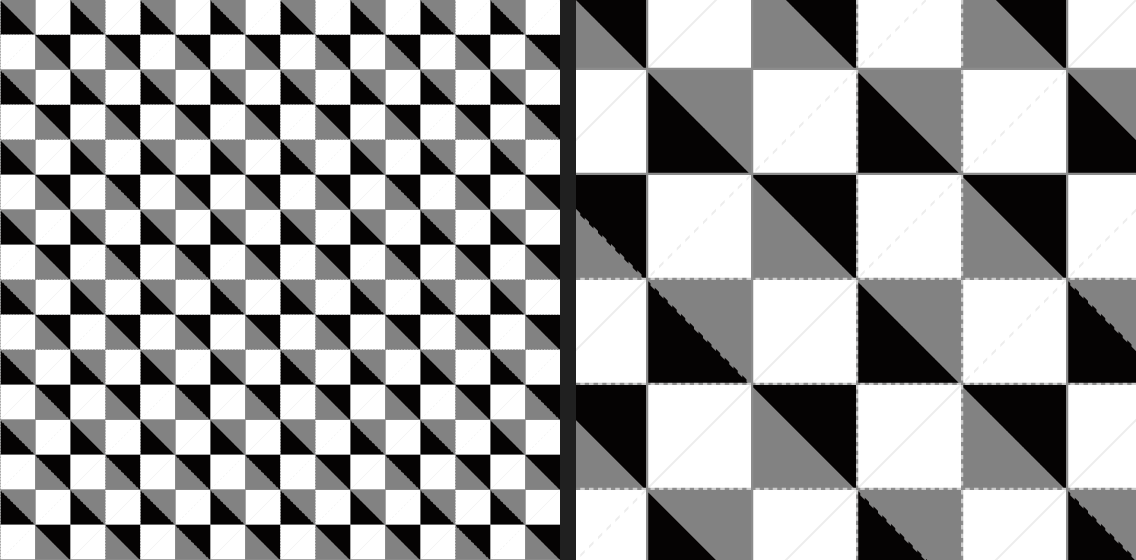
Left: the whole. Right: its middle third, enlarged.
Give the GLSL for this pattern, as a WebGL 1 fragment shader.

```glsl
precision highp float;
// Checkerboard of white squares and squares split diagonally into black and gray, with hairline seams.

uniform vec2 u_resolution;

#define CELLS 16.0          // squares across and down, even so that it tiles
#define SEAM_WIDTH 0.021    // in cells
#define CREASE_WIDTH 0.018  // faint diagonal of the white squares, in cells
#define DOTS 12.0           // dots per cell on broken lines
#define DOTTED_SHARE 0.45   // share of lines that are broken
#define TOOTH 0.014         // roughness of some black-gray diagonals, in cells
#define BLACK vec3(0.02, 0.01, 0.01)
#define GRAY vec3(0.51)
#define WHITE vec3(1.0)
#define SEAM_DARK vec3(0.55)
#define SEAM_LIGHT vec3(0.80)
#define CREASE vec3(0.93)

float hash(vec2 p) {
  vec3 q = fract(p.xyx * vec3(0.1031, 0.1030, 0.0973));
  q += dot(q, q.yzx + 33.33);
  return fract((q.x + q.y) * q.z);
}

// 1 on the dots and 0 in the gaps along a line
float dots(float along) {
  return step(0.5, fract(along * DOTS));
}

vec3 splitSquare(vec2 local, float row, float rough) {
  float tooth = rough * TOOTH * (dots(local.x) - 0.5);
  float upperRight = step(0.0, (local.x + local.y - 1.0) * 0.7071 + tooth);
  float blackAbove = 1.0 - mod(row, 2.0);
  return mix(GRAY, BLACK, abs(upperRight + blackAbove - 1.0) < 0.5 ? blackAbove * upperRight + (1.0 - blackAbove) * (1.0 - upperRight) : 1.0 - abs(upperRight - blackAbove));
}

vec3 whiteSquare(vec2 local, float broken) {
  float dist = abs(local.x - local.y) * 0.7071;
  float line = step(dist, 0.5 * CREASE_WIDTH);
  return mix(WHITE, CREASE, line * mix(1.0, dots(local.x), broken));
}

// Hairline along one cell border, solid or dotted for its whole length
vec3 addSeam(vec3 color, float across, float along, float broken) {
  vec3 seam = mix(SEAM_DARK, SEAM_LIGHT, broken * dots(along));
  return mix(color, seam, step(across, SEAM_WIDTH));
}

vec3 pattern(vec2 p) {
  vec2 cell = mod(floor(p), CELLS);
  vec2 local = fract(p);
  float broken = step(hash(cell + 7.0), DOTTED_SHARE);
  float isSplit = mod(cell.x + cell.y, 2.0);
  vec3 color = isSplit > 0.5 ? splitSquare(local, cell.y, broken)
                             : whiteSquare(local, broken);
  float brokenColumn = step(hash(vec2(cell.x, 31.0)), DOTTED_SHARE);
  float brokenRow = step(hash(vec2(53.0, cell.y)), DOTTED_SHARE);
  color = addSeam(color, local.x, local.y, brokenColumn);
  return addSeam(color, local.y, local.x, brokenRow);
}

void main() {
  // Average a 4 by 4 grid of samples per pixel to smooth every edge
  vec3 sum = vec3(0.0);
  for (int j = 0; j < 4; j++) {
    for (int i = 0; i < 4; i++) {
      vec2 offset = (vec2(float(i), float(j)) + 0.5) / 4.0 - 0.5;
      sum += pattern((gl_FragCoord.xy + offset) / u_resolution * CELLS);
    }
  }
  gl_FragColor = vec4(sum / 16.0, 1.0);
}
```
